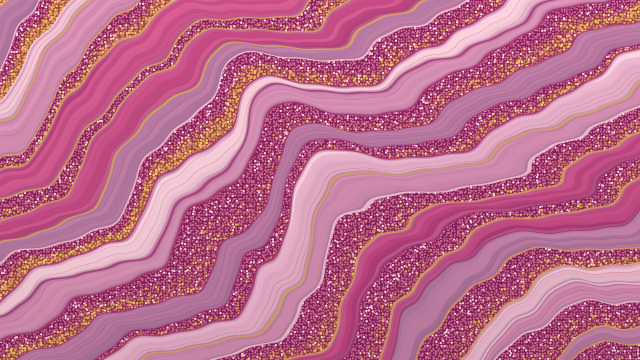
Give the GLSL for this texture, as a WebGL 1 fragment shader.

```glsl
precision highp float;
uniform vec2 u_resolution;

// Layout, in units of canvas height
const vec2 ALONG = vec2(0.863, 0.506);
const vec2 ACROSS = vec2(-0.506, 0.863);
const float LAYERS = 15.5;
const float STRATA = 5.0;
const float GRAINS = 135.0;
const float WARP = 0.068;
const float WARP_FREQ = 4.4;
const vec2 FOLD_CENTER = vec2(0.926, 0.037);
const float FOLD = 0.14;

// Palette
const vec3 LAVENDER = vec3(0.78, 0.51, 0.66);
const vec3 MAUVE = vec3(0.66, 0.44, 0.60);
const vec3 PALE = vec3(0.97, 0.81, 0.85);
const vec3 ROSE = vec3(0.83, 0.36, 0.56);
const vec3 BERRY = vec3(0.66, 0.20, 0.44);
const vec3 PLUM = vec3(0.53, 0.13, 0.36);
const vec3 RUST = vec3(0.62, 0.27, 0.26);
const vec3 GOLD = vec3(0.86, 0.64, 0.36);
const vec3 PINK_GRAIN = vec3(0.82, 0.43, 0.58);

float hash(float n) {
  return fract(sin(n * 12.9898 + 4.1) * 4375.85);
}

vec2 hash2(vec2 c) {
  return fract(sin(vec2(dot(c, vec2(127.1, 311.7)), dot(c, vec2(269.5, 183.3)))) * 4375.85);
}

// Cellular noise: distance to the nearest grain and its two random values
vec3 grainField(vec2 p) {
  vec2 cell = floor(p);
  vec3 nearest = vec3(9.0, 0.0, 0.0);
  for (int y = -1; y <= 1; y++) {
    for (int x = -1; x <= 1; x++) {
      vec2 c = cell + vec2(float(x), float(y));
      vec2 r = hash2(c);
      float d = length(c + 0.15 + 0.7 * r - p);
      if (d < nearest.x) nearest = vec3(d, hash2(c + 57.0));
    }
  }
  return nearest;
}

// Sheared sines bend the layers without tearing them
vec2 flow(vec2 p) {
  vec2 q = vec2(dot(p, ALONG), dot(p, ACROSS));
  vec2 f = (q - FOLD_CENTER) / vec2(0.14, 0.4);
  q.y -= FOLD * f.x * exp(-dot(f, f));
  float amp = WARP;
  float freq = WARP_FREQ;
  for (int i = 0; i < 5; i++) {
    float phase = float(i) * 2.4;
    q.x += 0.9 * amp * sin(freq * 1.1 * q.y + phase + 1.0);
    q.y += amp * sin(freq * (q.x + 0.4 * q.y) + phase);
    amp *= 0.47;
    freq *= 1.93;
  }
  return q;
}

// Each boundary has its own offset and slow swell
float layerEdge(float i, float t) {
  float h = hash(i);
  return i + 0.5 * (h - 0.5) + 0.22 * sin(t * (3.0 + 4.0 * h) + 40.0 * h);
}

vec3 glitter(vec2 p, float goldness) {
  vec3 g = grainField(p * GRAINS);
  float isGold = step(g.y, goldness);
  vec3 base = mix(PLUM, RUST, goldness);
  vec3 grain = mix(mix(PINK_GRAIN, PALE, step(0.86, g.z)), GOLD * (0.85 + 0.3 * g.z), isGold);
  float radius = mix(0.28, 0.46, g.z) + 0.08 * isGold;
  return mix(base, grain, 1.0 - smoothstep(radius - 0.1, radius + 0.1, g.x));
}

// Poured paint: thin soft strata between a base and an accent
vec3 paint(float rank, float v, float t) {
  vec3 base = ROSE;
  vec3 accent = BERRY;
  if (rank < 8.5) {
    base = LAVENDER;
    accent = rank < 6.5 ? vec3(0.88, 0.60, 0.72) : MAUVE;
  } else if (abs(rank - 10.5) < 1.0) {
    base = PALE;
    accent = vec3(0.87, 0.63, 0.75);
  }
  float x = v * STRATA + 0.5 * sin(5.0 * t + v) + 0.25 * sin(13.0 * t);
  float k = floor(x);
  float f = x - k;
  float tone = mix(hash(k + 31.0), hash(k + 32.0), smoothstep(0.72, 1.0, f));
  vec3 color = mix(base, accent, tone * 0.85);
  float seam = smoothstep(0.8, 0.92, f) * (1.0 - smoothstep(0.92, 1.0, f));
  return mix(color, BERRY, 0.4 * seam * step(0.6, hash(k + 77.0)));
}

vec3 marble(vec2 p) {
  vec2 q = flow(p);
  float v = q.y * LAYERS;
  float i = floor(v);
  if (v < layerEdge(i, q.x)) i -= 1.0;
  else if (v >= layerEdge(i + 1.0, q.x)) i += 1.0;
  float low = layerEdge(i, q.x);
  float high = layerEdge(i + 1.0, q.x);
  float f = (v - low) / (high - low);
  float rank = mod(i * 5.0, 13.0);
  float edgeId = f < 0.5 ? i : i + 1.0;
  float d = min(v - low, high - v) / LAYERS;

  vec3 color;
  if (rank < 4.5) {
    float strength = 0.6 + 0.45 * sin(2.2 * q.x + 9.0 * hash(i + 5.0));
    color = glitter(p, strength * (1.0 - smoothstep(0.2, 0.75, f)));
  } else {
    color = paint(rank, v, q.x);
    float rim = 1.0 - smoothstep(0.005, 0.011, d);
    color = mix(color, MAUVE, 0.5 * rim);
    color *= 0.96 + 0.07 * f;
  }

  // Fine outlines along the boundaries
  float pick = hash(edgeId + 11.0);
  vec3 ink = pick > 0.62 ? GOLD : (pick > 0.25 ? BERRY : PALE);
  float width = 0.0007 + 0.0016 * hash(edgeId + 23.0);
  float line = 1.0 - smoothstep(width, width + 0.0025, d);
  return mix(color, ink, 0.8 * line);
}

void main() {
  // Four samples per pixel
  vec3 color = vec3(0.0);
  for (int y = 0; y < 2; y++) {
    for (int x = 0; x < 2; x++) {
      vec2 offset = 0.5 * vec2(float(x), float(y)) - 0.25;
      color += 0.25 * marble((gl_FragCoord.xy + offset) / u_resolution.y);
    }
  }
  // Soft light from above
  vec2 uv = gl_FragCoord.xy / u_resolution;
  color *= 0.95 + 0.08 * uv.y;
  gl_FragColor = vec4(color, 1.0);
}
```
